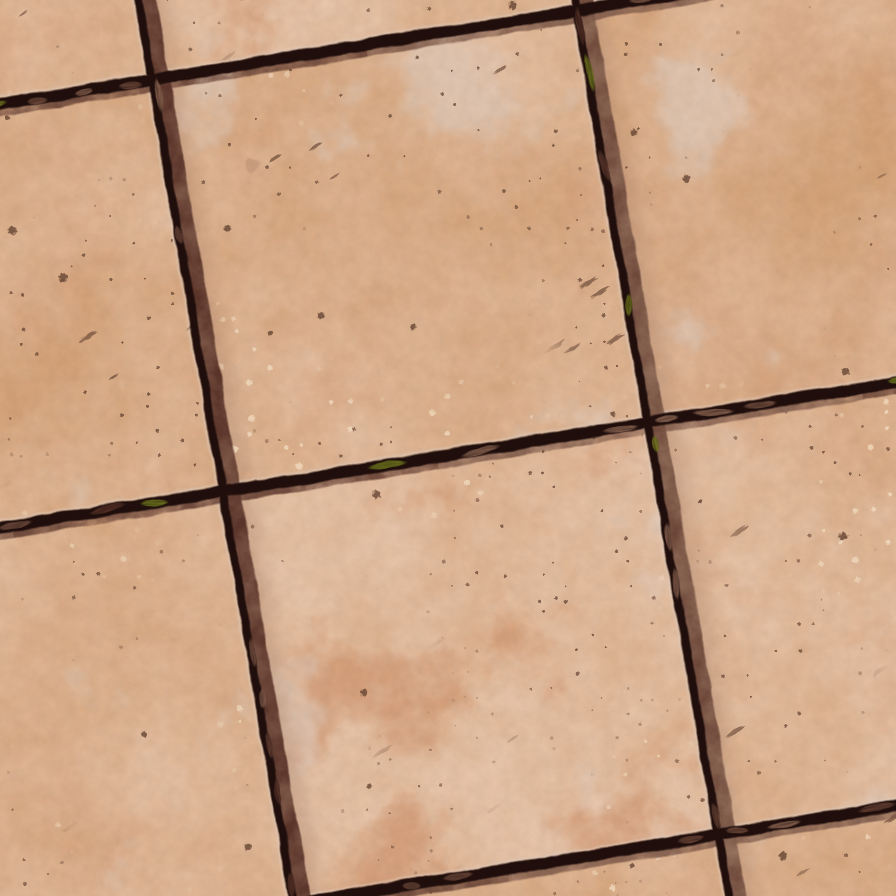
Reproduce this texture procedurally as a three.js fragment shader.

```glsl
// Tilted square terracotta pavers with worn faces, pits and littered open joints.
varying vec2 vUv;

// Lattice: one joint crossing, the two tile steps, and the spacing between joints
const vec2 CROSSING = vec2(0.25, 0.453);
const vec2 STEP_ACROSS = vec2(0.474, 0.077);
const vec2 STEP_UP = vec2(-0.079, 0.460);
const vec2 SPACING = vec2(0.480, 0.467);

// Joint extents (low, high) measured from the lattice line
const vec2 SIDE_GAP = vec2(-0.006, 0.003);
const vec2 SIDE_WALL = vec2(-0.001, 0.018);
const vec2 BED_GAP = vec2(-0.008, 0.005);
const vec2 BED_LIP = vec2(-0.015, 0.0);
const float SOFT = 0.0016;
const float WOBBLE = 0.0035;

const vec3 SAND = vec3(0.88, 0.74, 0.63);
const vec3 TAN = vec3(0.83, 0.65, 0.50);
const vec3 OCHRE = vec3(0.79, 0.55, 0.40);
const vec3 CHALK = vec3(0.86, 0.79, 0.74);
const vec3 STAIN = vec3(0.68, 0.52, 0.42);
const vec3 WALL_LIGHT = vec3(0.53, 0.39, 0.32);
const vec3 WALL_DARK = vec3(0.33, 0.18, 0.14);
const vec3 PIT = vec3(0.40, 0.27, 0.20);
const vec3 GAP = vec3(0.12, 0.055, 0.045);
const vec3 LEAF = vec3(0.46, 0.48, 0.12);

float hash(vec2 p) {
  vec3 q = fract(p.xyx * 0.1031);
  q += dot(q, q.yzx + 33.33);
  return fract((q.x + q.y) * q.z);
}

float gradDot(vec2 i, vec2 f) {
  float angle = 6.2832 * hash(i);
  return dot(vec2(cos(angle), sin(angle)), f);
}

float noise(vec2 p) {
  vec2 i = floor(p), f = fract(p), e = vec2(1.0, 0.0);
  vec2 u = f * f * f * (f * (f * 6.0 - 15.0) + 10.0);
  return mix(mix(gradDot(i, f), gradDot(i + e, f - e), u.x),
             mix(gradDot(i + e.yx, f - e.yx), gradDot(i + e.xx, f - e.xx), u.x), u.y);
}

float fbm(vec2 p) {
  float sum = 0.0, amp = 0.6;
  for (int k = 0; k < 5; k++) {
    sum += amp * noise(p);
    p = mat2(1.6, 1.2, -1.2, 1.6) * p + 4.7;
    amp *= 0.55;
  }
  return sum;
}

float band(float x, vec2 span) {
  return smoothstep(span.x - SOFT, span.x + SOFT, x)
       * (1.0 - smoothstep(span.y - SOFT, span.y + SOFT, x));
}

// Randomly placed ragged dots, in grid cells of unit size
float spots(vec2 q, float density, float radius) {
  vec2 cell = floor(q);
  vec2 f = fract(q) - 0.3 - 0.4 * vec2(hash(cell), hash(cell + 57.0));
  float r = radius * (0.45 + 0.55 * hash(cell + 17.0));
  float d = length(f) + 0.5 * r * noise(f * 2.0 / radius + cell * 5.0);
  return (1.0 - smoothstep(0.55 * r, r, d)) * step(hash(cell + 31.0), density);
}

// Leaf and grit slivers lying along a joint: colour and coverage
vec4 litter(float along, float across, float seed) {
  float t = along * 19.0, cell = floor(t);
  vec2 id = vec2(cell, seed);
  float kind = hash(id + 9.0);
  vec2 f = vec2(fract(t) - 0.5, across / 0.0045 + hash(id) - 0.5);
  f.y += f.x * 3.0 * (hash(id + 3.0) - 0.5);
  f.x /= 0.2 + 0.28 * hash(id + 5.0);
  vec3 col = mix(WALL_DARK, STAIN, hash(id + 7.0) * 0.7);
  col = mix(col, LEAF, step(0.86, kind)) * (0.85 + 0.3 * noise(vec2(t * 3.0, f.y * 2.0)));
  return vec4(col, (1.0 - smoothstep(0.65, 1.0, length(f))) * step(0.5, kind));
}

vec3 tileFace(vec2 p, vec2 tile, vec2 d) {
  vec2 q = p + tile * 7.31;
  vec2 odd = mod(tile, 2.0);
  float rosy = odd.y * (1.0 - odd.x);
  float cloud = fbm(q * 4.5), grain = fbm(q * 26.0);
  float tone = 0.42 + 0.3 * (1.0 - odd.y) - 0.15 * rosy + 0.16 * (hash(tile) - 0.5);
  vec3 col = mix(SAND, TAN, clamp(tone + 1.1 * cloud + 0.45 * grain, -0.2, 1.3));
  // Ochre blooms, chalky patches and dirt beside the joints
  float bloom = smoothstep(0.02, 0.4, fbm(q * 6.0 + 13.0) + 0.15 * grain);
  col = mix(col, OCHRE, bloom * (0.2 + 0.4 * rosy));
  float chalk = smoothstep(0.18, 0.42, fbm(q * 5.0 + 31.0) + 0.12 * grain);
  col = mix(col, CHALK, 0.6 * chalk);
  float dirt = 1.0 - smoothstep(0.012, 0.045, abs(d.x) + 0.02 * cloud);
  col = mix(col, STAIN, 0.4 * dirt * step(0.0, d.x));
  col *= 1.0 + 0.05 * fbm(q * 70.0);
  // Pits, larger bruises, short scratches and pale flecks
  float worn = smoothstep(-0.2, 0.25, noise(q * 4.0 + 8.0));
  col = mix(col, PIT, 0.75 * worn * spots(q * 72.0, 0.10, 0.20));
  col = mix(col, PIT, 0.8 * spots(q * 18.0, 0.07, 0.11));
  col = mix(col, STAIN, 0.45 * spots(q * 9.0, 0.06, 0.16));
  vec2 slant = mat2(0.85, -0.53, 0.53, 0.85) * q;
  col = mix(col, PIT, 0.65 * worn * spots(slant * vec2(18.0, 75.0), 0.025, 0.28));
  float flecked = smoothstep(0.1, 0.35, noise(q * 5.0 + 23.0));
  return mix(col, vec3(0.94, 0.85, 0.74), 0.8 * flecked * spots(q * 55.0, 0.22, 0.26));
}

void main() {
  vec2 r = vUv - CROSSING;
  float area = STEP_ACROSS.x * STEP_UP.y - STEP_ACROSS.y * STEP_UP.x;
  vec2 s = vec2(r.x * STEP_UP.y - r.y * STEP_UP.x,
                STEP_ACROSS.x * r.y - STEP_ACROSS.y * r.x) / area;
  vec2 joint = floor(s + 0.5), run = s * SPACING;
  vec2 d = (s - joint) * SPACING;
  d += WOBBLE * vec2(fbm(vUv * 22.0), fbm(vUv * 22.0 + 40.0));

  vec3 col = tileFace(vUv, floor(s), d);
  // Pale chipped rims on the tile edges facing the gaps
  float rim = max(band(d.y, BED_GAP.y + vec2(0.0, 0.003)), band(d.x, SIDE_GAP.x - vec2(0.003, 0.0)));
  col = mix(col, CHALK, 0.45 * rim);

  // Exposed tile sides, then the dark gaps with their litter
  float rough = fbm(vUv * 30.0);
  float pale = 0.3 + 0.45 * mod(joint.x, 2.0) + 0.9 * rough;
  vec3 wall = mix(WALL_DARK, WALL_LIGHT, clamp(pale, 0.0, 1.2));
  col = mix(col, wall, 0.95 * band(d.x, SIDE_WALL));
  col = mix(col, wall, band(d.y, BED_LIP) * clamp(0.75 + rough, 0.3, 1.0));
  col = mix(col, GAP, max(band(d.x, SIDE_GAP), band(d.y, BED_GAP)));
  vec4 side = litter(run.y, d.x - 0.001, joint.x + 20.0);
  vec4 bed = litter(run.x, d.y + 0.002, joint.y + 60.0);
  col = mix(col, side.rgb, 0.8 * side.a);
  col = mix(col, bed.rgb, 0.85 * bed.a);
  gl_FragColor = vec4(clamp(col, 0.0, 1.0), 1.0);
}
```
